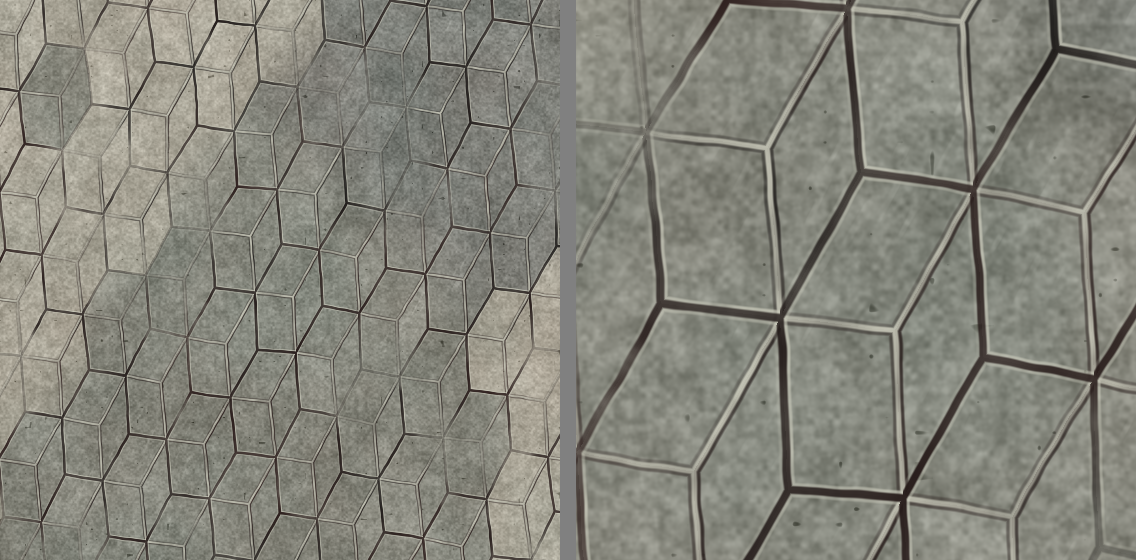
Left: the whole. Right: its middle third, enlarged.
This pattern is drawn by a Shadertoy shader. Its source:

```glsl
// Edge vectors of one skewed cube, measured from its inner corner
const vec2 SIDE = vec2(-0.0677, 0.0098);
const vec2 SLANT = vec2(0.0469, 0.0846);
const vec2 DROP = vec2(0.0076, -0.1000);
const vec2 ORIGIN = vec2(0.635, 0.540);

const vec3 GREY_STONE = vec3(0.520, 0.525, 0.485);
const vec3 SLATE_STONE = vec3(0.490, 0.495, 0.470);
const vec3 PALE_STONE = vec3(0.655, 0.640, 0.585);
const vec3 GROOVE = vec3(0.09, 0.085, 0.08);
const vec3 RIDGE = vec3(0.80, 0.80, 0.74);

float hash(vec2 p) {
    return fract(sin(dot(p, vec2(127.1, 311.7))) * 43758.55);
}

float noise(vec2 p) {
    vec2 i = floor(p), f = fract(p);
    f = f * f * (3.0 - 2.0 * f);
    return mix(mix(hash(i), hash(i + vec2(1, 0)), f.x),
               mix(hash(i + vec2(0, 1)), hash(i + vec2(1, 1)), f.x), f.y);
}

float fbm(vec2 p) {
    float sum = 0.0, weight = 0.5;
    for (int i = 0; i < 4; i++) {
        sum += weight * noise(p);
        p = mat2(1.7, 1.2, -1.2, 1.7) * p + 17.3;
        weight *= 0.5;
    }
    return sum / 0.9375;
}

vec2 warp(vec2 p, float scale, float amount) {
    return p + amount * (vec2(noise(p * scale), noise(p * scale + 41.7)) - 0.5);
}

float stroke(float dist, float halfWidth, float soft) {
    return 1.0 - smoothstep(halfWidth - soft, halfWidth + soft, dist);
}

// Finds the face under q; dists holds distance to inner and outer edges
void findFace(vec2 q, out vec2 cell, out int face, out vec2 dists) {
    mat2 lattice = mat2(SLANT - SIDE, DROP - SIDE);
    vec2 base = floor(inverse(lattice) * q + 0.5);
    float best = 1e5;
    for (int n = 0; n < 27; n++) {
        int side = n % 3;
        vec2 id = base + vec2((n / 3) % 3 - 1, n / 9 - 1);
        vec2 e1 = side == 2 ? SLANT : SIDE;
        vec2 e2 = side == 0 ? SLANT : DROP;
        mat2 axes = mat2(e1, e2);
        vec2 k = inverse(axes) * (q - lattice * id);
        vec2 away = abs(k - 0.5);
        float reach = max(away.x, away.y);
        if (reach < best) {
            best = reach;
            cell = id;
            face = side;
            vec2 height = abs(determinant(axes)) / vec2(length(e2), length(e1));
            vec2 inner = k * height, outer = (1.0 - k) * height;
            dists = max(vec2(min(inner.x, inner.y), min(outer.x, outer.y)), 0.0);
        }
    }
}

// Pale ground in the upper left and along the lower right
float paleArea(vec2 p) {
    float upper = dot(p - vec2(0.59, 1.0), vec2(-0.825, 0.565));
    float lower = min(p.x - 0.86, 0.49 - p.y);
    return smoothstep(-0.025, 0.035, max(upper, lower));
}

vec3 stoneColor(vec2 p, vec2 cell, int face) {
    vec2 center = ORIGIN + mat2(SLANT - SIDE, DROP - SIDE) * cell;
    vec2 patchPos = warp(mix(p, center, 0.65), 9.0, 0.07);
    float pale = paleArea(patchPos) * (1.0 - 0.85 * step(hash(cell + 3.1), 0.10));
    float slate = smoothstep(0.05, 0.3, p.x + p.y - 1.12);
    vec3 color = mix(mix(GREY_STONE, SLATE_STONE, slate), PALE_STONE, pale);

    // Tone of each face, mottling, grain, scuffs and pits
    color += 0.05 * (hash(cell + float(face) * 7.7) - 0.5);
    color += 0.13 * (fbm(p * 16.0) - 0.5);
    color += 0.13 * (fbm(p * 70.0) - 0.5);
    color += 0.12 * (noise(p * 260.0) - 0.5);
    color += 0.05 * (noise(mat2(0.8, 0.6, -0.6, 0.8) * p * 420.0) - 0.5);
    vec2 along = mat2(0.88, 0.48, -0.48, 0.88) * p * vec2(190.0, 50.0);
    color += 0.07 * smoothstep(0.70, 0.95, noise(along)) * fbm(p * 11.0);
    color -= 0.20 * smoothstep(0.94, 0.99, noise(p * 110.0 + 8.0));
    return color + vec3(0.03, -0.005, -0.01) * (fbm(p * 7.0 + 5.0) - 0.5);
}

void mainImage(out vec4 fragColor, in vec2 fragCoord) {
    vec2 p = fragCoord / iResolution.xy;
    float soft = max(0.0008, 0.55 / iResolution.y);
    vec2 bent = warp(warp(p, 6.0, 0.012), 70.0, 0.0013);

    vec2 cell, dists;
    int face;
    findFace(bent - ORIGIN, cell, face, dists);
    vec3 color = stoneColor(p, cell, face);

    // Worn joints, lit from one side: shadow falls on the right faces
    float wear = mix(0.35, 1.0, smoothstep(0.30, 0.46, fbm(p * 6.0 + 23.0)));
    float depth = wear * mix(0.65, 1.0, noise(p * 24.0));
    float gleam = wear * mix(0.55, 1.0, noise(p * 60.0 + 9.0));
    float shade = face == 2 ? 0.85 : face == 1 ? 0.55 : 0.35;
    float bevel = face == 1 ? 0.75 : face == 0 ? 0.55 : 0.25;
    vec3 groove = GROOVE + vec3(0.08, 0.02, 0.02) * noise(p * 9.0 + 60.0);
    color = mix(color, groove, shade * depth * stroke(dists.x, 0.0036, soft));
    color = mix(color, RIDGE, 0.9 * gleam * stroke(dists.x, 0.0016, soft));
    color = mix(color, RIDGE, bevel * gleam * stroke(dists.y, 0.0042, soft));
    color = mix(color, groove, 0.97 * depth * stroke(dists.y, 0.0023, soft));

    fragColor = vec4(clamp(color, 0.0, 1.0), 1.0);
}
```
